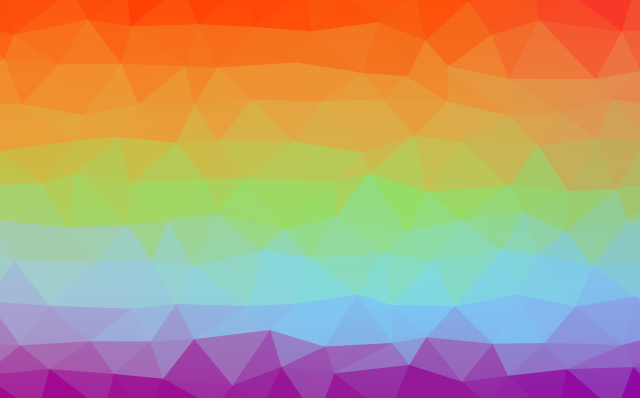
A Shadertoy shader for this background:

```glsl
// Low-poly rainbow: a staggered, jittered lattice of triangles, each filled
// with one flat tone. The tone comes from a vertical colour ramp that shifts
// from left to right, sampled near the triangle's centre.

const vec2 CELL = vec2(0.146, 0.0965);   // lattice spacing in canvas heights
const float FIRST_ROW = 0.0565;          // height of lattice row zero
const vec2 JITTER = vec2(0.60, 0.56);    // vertex scatter in cells
const float TONE_SHIFT = 0.030;          // random ramp offset per facet

// Colour ramps from top to bottom
const vec3 LEFT_RAMP[11] = vec3[11](
    vec3(1.00, 0.24, 0.02), vec3(0.98, 0.42, 0.09), vec3(0.95, 0.54, 0.16),
    vec3(0.92, 0.62, 0.22), vec3(0.79, 0.74, 0.27), vec3(0.66, 0.83, 0.38),
    vec3(0.64, 0.80, 0.66), vec3(0.63, 0.80, 0.84), vec3(0.65, 0.66, 0.83),
    vec3(0.66, 0.38, 0.68), vec3(0.63, 0.03, 0.57));
const vec3 MIDDLE_RAMP[11] = vec3[11](
    vec3(1.00, 0.30, 0.03), vec3(0.96, 0.42, 0.10), vec3(0.93, 0.57, 0.20),
    vec3(0.88, 0.66, 0.27), vec3(0.76, 0.77, 0.33), vec3(0.58, 0.87, 0.40),
    vec3(0.56, 0.86, 0.63), vec3(0.50, 0.86, 0.86), vec3(0.48, 0.79, 0.96),
    vec3(0.60, 0.42, 0.74), vec3(0.58, 0.10, 0.60));
const vec3 RIGHT_RAMP[11] = vec3[11](
    vec3(0.97, 0.22, 0.16), vec3(0.95, 0.38, 0.22), vec3(0.91, 0.52, 0.30),
    vec3(0.84, 0.62, 0.34), vec3(0.75, 0.68, 0.36), vec3(0.60, 0.80, 0.45),
    vec3(0.56, 0.80, 0.68), vec3(0.50, 0.78, 0.93), vec3(0.53, 0.67, 0.92),
    vec3(0.57, 0.38, 0.76), vec3(0.56, 0.03, 0.64));

float hash(vec2 p) {
    return fract(sin(dot(p, vec2(127.1, 311.7))) * 43758.5453);
}

vec3 rampColor(vec3 ramp[11], float depth) {
    float stop = clamp(depth, 0.0, 0.999) * 10.0;
    int i = int(stop);
    return mix(ramp[i], ramp[i + 1], fract(stop));
}

// Rainbow tone: x runs left to right, depth runs top to bottom
vec3 rainbow(float x, float depth) {
    vec3 tone = mix(rampColor(LEFT_RAMP, depth), rampColor(MIDDLE_RAMP, depth),
                    smoothstep(0.0, 0.65, x));
    return mix(tone, rampColor(RIGHT_RAMP, depth), smoothstep(0.65, 1.0, x));
}

// Scattered lattice point; odd rows are shifted by half a cell
vec2 vertex(vec2 id) {
    vec2 scatter = vec2(hash(id), hash(id + 37.3)) - 0.5;
    vec2 stagger = vec2(0.5 * mod(id.y, 2.0), 0.0);
    return (id + stagger + scatter * JITTER) * CELL + vec2(0.0, FIRST_ROW);
}

// Signed distance to the line a-b, positive on its left
float edgeDistance(vec2 p, vec2 a, vec2 b) {
    vec2 e = normalize(b - a);
    vec2 q = p - a;
    return e.x * q.y - e.y * q.x;
}

// One flat triangle: colour weighted by coverage, coverage in alpha
vec4 facet(vec2 p, vec2 a, vec2 b, vec2 c, float seed, float aspect, float pixel) {
    float inside = min(edgeDistance(p, a, b),
                   min(edgeDistance(p, b, c), edgeDistance(p, c, a)));
    float cover = clamp(inside / pixel + 0.5, 0.0, 1.0);
    if (cover <= 0.0) return vec4(0.0);
    vec2 center = (a + b + c) / 3.0;
    // A little of the smooth gradient survives inside each facet
    vec2 spot = mix(center, p, 0.12);
    float depth = 1.0 - spot.y + (seed - 0.5) * 2.0 * TONE_SHIFT;
    return vec4(rainbow(spot.x / aspect, depth), 1.0) * cover;
}

void mainImage(out vec4 fragColor, in vec2 fragCoord) {
    float aspect = iResolution.x / iResolution.y;
    float pixel = 1.0 / iResolution.y;
    vec2 p = fragCoord / iResolution.y;
    vec2 home = floor((p - vec2(0.0, FIRST_ROW)) / CELL);

    // Blend the upright and inverted triangles of the nearby cells
    vec4 sum = vec4(0.0);
    for (int j = -1; j <= 1; j++) {
        for (int i = -2; i <= 1; i++) {
            vec2 id = home + vec2(i, j);
            vec2 above = id + vec2(mod(id.y, 2.0), 1.0);
            vec2 a = vertex(id);
            vec2 b = vertex(id + vec2(1.0, 0.0));
            vec2 c = vertex(above);
            vec2 d = vertex(above + vec2(1.0, 0.0));
            sum += facet(p, a, b, c, hash(id + 11.7), aspect, pixel);
            sum += facet(p, b, d, c, hash(id + 23.9), aspect, pixel);
        }
    }
    fragColor = vec4(sum.rgb / max(sum.a, 0.001), 1.0);
}
```
